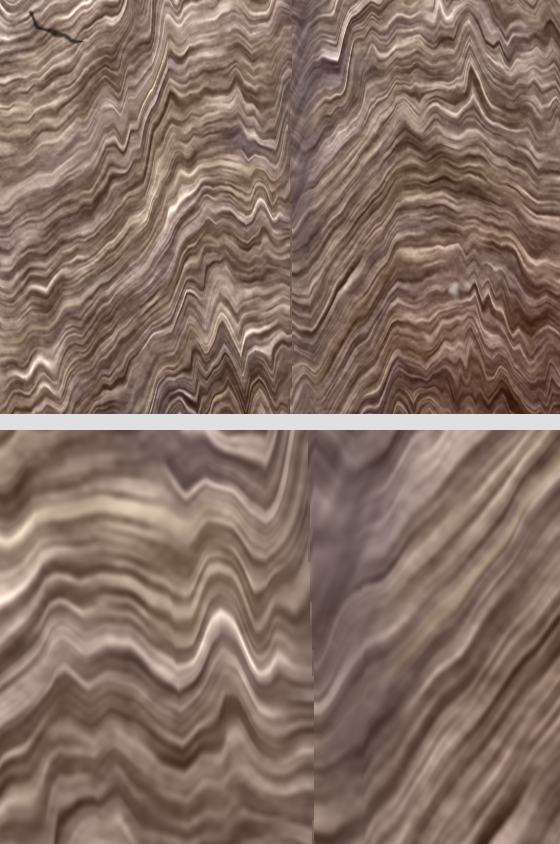
Top: the whole. Bottom: its middle third, enlarged.
A Shadertoy shader for this texture:

```glsl
const vec3 ROCK = vec3(0.478, 0.391, 0.346);
const vec3 PINK_BED = vec3(0.68, 0.585, 0.54);
const vec3 CREAM_BED = vec3(0.77, 0.68, 0.58);
const vec3 QUARTZ = vec3(0.82, 0.79, 0.77);
const vec3 LILAC_TINT = vec3(-0.030, -0.008, 0.030);
const vec3 OCHRE_TINT = vec3(0.008, 0.006, -0.018);
const vec3 RUST_TINT = vec3(0.015, -0.015, -0.020);
const float LAYER_CONTRAST = 1.25;
const float LAYER_SCALE = 46.0;
const float LAYER_RUN = 8.0;
const float CREASE_SCALE = 64.0;
const float CREASE_GLOW = 0.36;
const float CREASE_SHADE = 0.15;
const float CHEVRON_SCALE = 25.0;
const float CHEVRON_HEIGHT = 0.090;
const float FAULT_X = 0.70;

float hash(vec2 p) {
    vec3 q = fract(p.xyx * vec3(0.1031, 0.1030, 0.0973));
    q += dot(q, q.yzx + 33.33);
    return fract((q.x + q.y) * q.z);
}

// Value noise; kink 0 is smooth, kink 1 has angular crests.
float noise(vec2 p, float kink) {
    vec2 cell = floor(p), f = fract(p);
    vec2 u = f * f * (3.0 - 2.0 * f);
    u.x = mix(u.x, f.x, kink);
    return mix(mix(hash(cell), hash(cell + vec2(1, 0)), u.x),
               mix(hash(cell + vec2(0, 1)), hash(cell + vec2(1, 1)), u.x), u.y);
}

float ramp(float a, float b, float x) {
    return clamp((x - a) / (b - a), 0.0, 1.0);
}

// Large folds: two rising limbs parted by a fault.
float limbs(float x, float side) {
    float h = -0.12 + 0.12 * ramp(0.0, 0.21, x);
    h += 0.326 * ramp(0.21, 0.476, x) + 0.024 * ramp(0.476, 0.688, x);
    h += 0.29 * ramp(0.74, 0.95, x) - 0.20 * step(0.0, side);
    return h - 0.10 * ramp(1.13, 1.28, x);
}

// Small chevron folds with steep, wandering axial planes.
float chevrons(vec2 p) {
    float x = p.x + 0.06 * p.y + 0.035 * noise(p * 4.0, 0.0);
    float strength = mix(0.4, 1.3, smoothstep(0.2, 0.7, noise(p * vec2(6.0, 3.5) + 7.0, 0.0)));
    float h = noise(vec2(x * CHEVRON_SCALE, p.y * 4.5), 0.6) - 0.5;
    h += 0.32 * (noise(vec2(x * CHEVRON_SCALE * 2.2, p.y * 10.0) + 31.0, 0.4) - 0.5);
    return CHEVRON_HEIGHT * strength * h;
}

float segmentDistance(vec2 p, vec2 a, vec2 b) {
    vec2 d = b - a;
    return length(p - a - d * clamp(dot(p - a, d) / dot(d, d), 0.0, 1.0));
}

void mainImage(out vec4 fragColor, in vec2 fragCoord) {
    vec2 p = fragCoord / iResolution.y;
    float side = p.x - FAULT_X - 0.02 * (noise(p * vec2(1.0, 7.0), 0.0) - 0.5);
    float sway = noise(p * 2.5 + 3.0, 0.0) - 0.5;
    float bed = p.y - limbs(p.x + 0.07 * sway, side) - chevrons(p) + 0.03 * sway;
    bed += 0.010 * (noise(p * vec2(24.0, 18.0) + 40.0, 0.0) - 0.5);
    float footprint = fwidth(bed);

    // Short layers, fading where they become too thin to resolve
    float tone = 0.07 * (noise(vec2(p.x * 4.0, bed * 9.0) + 11.0, 0.0) - 0.5);
    float frequency = LAYER_SCALE, along = LAYER_RUN;
    for (int i = 0; i < 3; i++) {
        float fade = 1.0 - smoothstep(0.6, 1.8, frequency * footprint);
        float n = noise(vec2(p.x * along, bed * frequency) + float(i) * 17.3, 0.0);
        tone += (i == 0 ? 0.19 : 0.21) * fade * (n - 0.5);
        frequency *= 1.75;
        along *= 1.6;
    }
    tone *= LAYER_CONTRAST;

    // Sparse pale creases with shaded undersides
    vec2 creasePlace = vec2(p.x * 11.0, bed * CREASE_SCALE) + 53.0;
    float crease = pow(noise(creasePlace, 0.0), 4.0);
    float shade = pow(noise(creasePlace + vec2(0.0, 0.7), 0.0), 4.0);
    float region = noise(p * vec2(5.0, 6.0) + 19.0, 0.0);
    float creaseFade = 1.0 - smoothstep(0.5, 1.5, CREASE_SCALE * footprint);
    tone += (CREASE_GLOW * crease - CREASE_SHADE * shade) * mix(0.35, 1.0, region) * creaseFade;

    // Broad light and fine grain
    tone += 0.10 * (p.y - 0.45) - 0.06 * (p.x - 0.68);
    tone -= 0.06 * smoothstep(0.9, 1.35, p.x) * smoothstep(0.45, 0.0, p.y);
    tone += 0.07 * (noise(p * 150.0, 0.0) - 0.5);
    tone += 0.10 * (noise(p * vec2(60.0, 75.0) + 5.0, 0.0) - 0.5);

    // Dull shear zone with steep streaks
    float shear = exp(-pow((side - 0.030) / 0.042, 2.0));
    shear *= mix(0.5, 1.0, smoothstep(0.3, 0.6, p.y));
    vec2 steep = vec2(p.x * 0.90 - p.y * 0.40, p.x * 0.40 + p.y * 0.90);
    float streak = noise(steep * vec2(75.0, 13.0), 0.0) + noise(steep * vec2(130.0, 25.0), 0.0) - 1.0;
    tone = mix(tone, 0.25 * tone + 0.14 * streak - 0.055, 0.9 * shear);

    // Lift highlights and soften shadows
    tone += 0.7 * tone * tone;
    vec3 colour = ROCK + tone * vec3(1.0, 0.98, 0.95);

    // Mineral tints
    float mineral = noise(vec2(p.x * 5.0, bed * 15.0) + 71.0, 0.0);
    colour += OCHRE_TINT * (2.0 * mineral - 1.0);
    colour += LILAC_TINT * max(0.8 * shear, 0.4 * smoothstep(0.6, 0.9, region));
    colour += RUST_TINT * smoothstep(0.5, 1.3, p.x) * smoothstep(0.8, 0.1, p.y);

    // Marker beds
    float broad = exp(-pow((bed - 0.635) / 0.028, 2.0)) * smoothstep(0.66, 0.45, p.x);
    colour = mix(colour, PINK_BED + 0.45 * tone, 0.8 * broad);
    float thin = exp(-pow((bed - 0.278) / 0.008, 2.0));
    thin *= smoothstep(0.35, 0.7, noise(vec2(p.x * 6.0, 2.0), 0.0) + 0.15) * (1.0 - 0.6 * shear);
    colour = mix(colour, CREAM_BED + 0.4 * tone, 0.65 * thin);

    // Quartz knot and open crack
    vec2 ragged = p + 0.035 * (vec2(noise(p * 45.0, 0.0), noise(p * 45.0 + 9.0, 0.0)) - 0.5);
    float knot = smoothstep(0.022, 0.004, length(ragged - vec2(1.107, 0.303)));
    colour = mix(colour, QUARTZ, 0.75 * knot);
    float crack = min(segmentDistance(ragged, vec2(0.06, 0.98), vec2(0.12, 0.925)),
                      segmentDistance(ragged, vec2(0.12, 0.925), vec2(0.20, 0.90)));
    colour *= 1.0 - 0.6 * smoothstep(0.010, 0.001, crack);

    fragColor = vec4(clamp(colour, 0.0, 1.0), 1.0);
}
```
